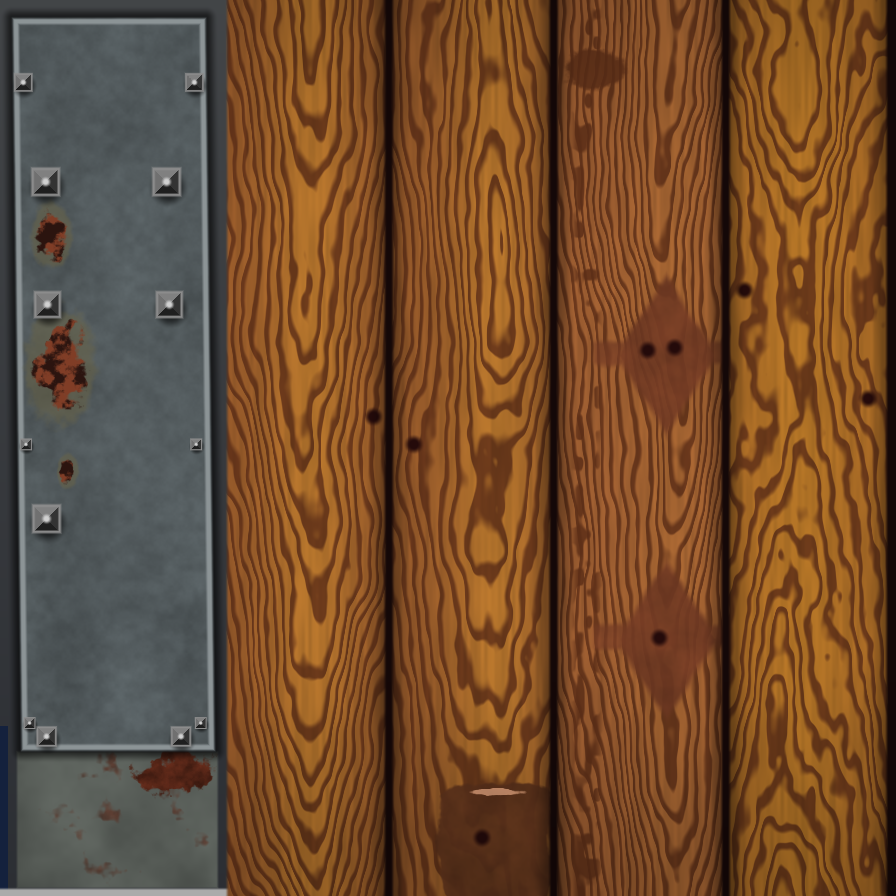
Write a Shadertoy shader that draws this texture.

```glsl
// Four varnished pine boards beside a riveted, rusting steel plate.
// Grain is contour bands of a warped height field, one per board;
// metal is layered from box distances, noise stains and looped rivets.

float hash(vec2 p) {
  p = fract(p * vec2(.1031, .1137));
  p += dot(p, p.yx + 33.33);
  return fract((p.x + p.y) * p.x * 7.31);
}

float noise(vec2 p) {
  vec2 i = floor(p), f = fract(p);
  f = f * f * (3. - 2. * f);
  return mix(mix(hash(i), hash(i + vec2(1, 0)), f.x),
             mix(hash(i + vec2(0, 1)), hash(i + 1.), f.x), f.y);
}

float fbm(vec2 p) {
  float sum = 0., amp = .5;
  for (int i = 0; i < 4; i++) { sum += amp * noise(p); p = p * 2.03 + 17.1; amp *= .5; }
  return sum;
}

float box(vec2 p, vec2 size) {
  vec2 d = abs(p) - size;
  return length(max(d, 0.)) + min(max(d.x, d.y), 0.);
}

float fill(float d) { return 1. - smoothstep(-.002, .002, d); }

// Elliptical stain with a ragged border
float stain(vec2 p, vec2 centre, vec2 size, float rough) {
  float r = length((p - centre) / size) + rough * (fbm(p * 75.) - .47);
  return 1. - smoothstep(.85, 1.1, r);
}

// Height field whose integer contours are the growth rings
float rings(vec2 p, int board) {
  float b = float(board);
  float warp = 2.2 * noise(p * vec2(22, 8) + b * 9.) + .8 * noise(p * vec2(55, 26))
             + .25 * noise(p * vec2(130, 60)) - 1.5;
  p.x += .008 * sin(p.y * 13. + b * 2.);
  if (board == 0) return 95. * length(vec2(p.x - .347, .02)) - 9. * p.y + 5. * exp(-5. * p.y) + warp;
  if (board == 1) return 88. * length(vec2(p.x - .553, (p.y - .73) * .13)) + warp;
  if (board == 2) return 108. * length(vec2(p.x - .748, .013)) - 10. * p.y + warp;
  return 62. * length(vec2(p.x - .885, .022)) - 15. * length(vec2(p.y - .6, .14)) + 1.3 * warp;
}

vec3 wood(vec2 p) {
  int board = int(step(.434, p.x) + step(.618, p.x) + step(.81, p.x));
  float field = rings(p, board), t = fract(field);
  float late = smoothstep(.42, .7, t) * (1. - smoothstep(.88, 1., t));
  late = mix(late, .38, smoothstep(.35, .9, fwidth(field)));

  // Golden heart, browner flanks, pinker third board
  float heart = abs(p.x - vec4(.347, .553, .748, .895)[board]) / .052;
  vec3 col = mix(vec3(.57, .34, .16), vec3(.7, .45, .17), exp(-heart * heart));
  if (board == 2) col = mix(col, vec3(.62, .37, .2), .75);
  if (board == 3) col = mix(col, vec3(.69, .45, .13), .55);
  vec3 brown = vec3(.36, .18, .09);
  col = mix(col, brown, late * .85) * (.93 + .14 * noise(p * vec2(260, 18)));

  // Column of short flecks and a smear above it
  float fleck = smoothstep(.5, .68, noise(p * vec2(105, 62))) * (1. - smoothstep(.008, .02, abs(p.x - .655)));
  col = mix(col, brown, .85 * max(fleck, stain(p, vec2(.664, .922), vec2(.036, .022), .5)));

  // Diamond knots with side bars
  float mottle = fbm(p * 35.);
  for (int i = 0; i < 2; i++) {
    vec2 q = p - vec2(.744, i == 0 ? .603 : .286);
    float diamond = abs(q.x) / .06 + abs(q.y) / .092 + .12 * mottle;
    float bar = box(q + vec2(.008, -.004), vec2(.068, .003 + .012 * mottle));
    float knot = max(1. - smoothstep(.9, 1.1, diamond), .8 - .8 * smoothstep(0., .01, bar));
    col = mix(col, vec3(.45, .23, .14) * (.85 + .3 * mottle), knot * .9);
  }

  // Resin patch and its glint
  float resin = box(p - vec2(.552, .058), vec2(.042, .045)) - .03 + .02 * mottle;
  col = mix(col, vec3(.37, .2, .11) * (.8 + .4 * mottle), .92 * fill(resin));
  col += vec3(.45, .38, .33) * stain(p, vec2(.555, .116), vec2(.03, .004), .9);

  // Nail holes
  vec2 holes[8] = vec2[](vec2(.417, .535), vec2(.462, .504), vec2(.831, .676), vec2(.969, .555),
    vec2(.723, .609), vec2(.753, .612), vec2(.736, .288), vec2(.538, .065));
  for (int i = 0; i < 8; i++)
    col = mix(vec3(.14, .04, .04), col, smoothstep(.004, .012, length(p - holes[i])));

  // Seams and overall falloff
  float seam = min(min(abs(p.x - .434), abs(p.x - .618)), min(abs(p.x - .81), max(.994 - p.x, 0.)));
  col *= .68 + .32 * smoothstep(.003, .026, seam);
  col = mix(vec3(.08, .03, .03), col, smoothstep(.002, .007, seam));
  return col * (.82 + .18 * smoothstep(0., .3, p.y) * (1. - smoothstep(.75, 1.1, p.y)));
}

vec3 metal(vec2 p) {
  float cloud = fbm(p * 14.), grit = fbm(p * 90.);
  vec3 col = mix(vec3(.17, .18, .2), vec3(.26, .27, .28), p.y);
  col = mix(col, vec3(.08, .13, .24), step(p.x, .009) * step(p.y, .19));

  // Lower plate, then the slightly leaning upper plate
  float rust = stain(p, vec2(.2, .137), vec2(.046, .022), 1.6) + .6 * smoothstep(.62, .72, fbm(p * 32. + 5.));
  vec3 steel = vec3(.33, .35, .33) * (.7 + .6 * cloud);
  steel = mix(steel, vec3(.3, .13, .08) * (.6 + grit), min(rust, 1.));
  col = mix(col, steel, fill(box(p - vec2(.131, .085), vec2(.112, .076))));
  float upper = box(p - vec2(.134 - .0125 * p.y, .571), vec2(.108, .409));
  col *= .4 + .6 * smoothstep(0., .014, upper);
  steel = vec3(.31, .34, .35) * (.75 + .35 * cloud + .22 * grit);
  steel = mix(vec3(.55, .58, .59), steel, smoothstep(.001, .005, abs(upper + .004)));

  // Rust blooms with pale halos
  vec3 oxide = mix(vec3(.17, .08, .06), vec3(.5, .24, .15), smoothstep(.35, .55, grit));
  for (int i = 0; i < 3; i++) {
    vec2 c = vec2(.058 + .009 * float(i), vec3(.738, .59, .475)[i]);
    vec2 size = vec3(.015, .027, .008)[i] * vec2(1, 1.65);
    steel = mix(steel, vec3(.41, .39, .28), .55 * stain(p, c, size * 1.5, .4));
    steel = mix(steel, oxide, stain(p, c, size, 1.5));
  }
  col = mix(col, steel, fill(upper));

  // Rows of pyramid rivets: left x, right x, height, half size
  vec4 rows[7] = vec4[](vec4(.051, .186, .797, .017), vec4(.053, .189, .66, .016), vec4(.052, -1, .421, .017),
    vec4(.026, .217, .908, .011), vec4(.052, .202, .178, .012), vec4(.029, .219, .504, .007), vec4(.033, .224, .193, .007));
  for (int i = 0; i < 14; i++) {
    vec4 row = rows[i / 2];
    vec2 d = (p - vec2(row[i % 2], row.z)) / row.w, a = abs(d);
    col *= .4 + .6 * smoothstep(.6, 1.4, length(d - vec2(.1, -.35)));
    float face = a.y > a.x ? (d.y > 0. ? .5 : .12) : (d.x < 0. ? .44 : .2);
    face = mix(face, .55, smoothstep(.7, .85, max(a.x, a.y)));
    face = mix(.82, face, smoothstep(.1, .4, length(d)));
    col = mix(vec3(face), col, smoothstep(.85, 1.05, max(a.x, a.y)));
  }
  return mix(vec3(.67), col, smoothstep(.006, .01, p.y));
}

void mainImage(out vec4 fragColor, in vec2 fragCoord) {
  vec2 p = fragCoord / iResolution.xy;
  fragColor = vec4(mix(metal(p), wood(p), smoothstep(.251, .256, p.x)), 1.);
}
```
